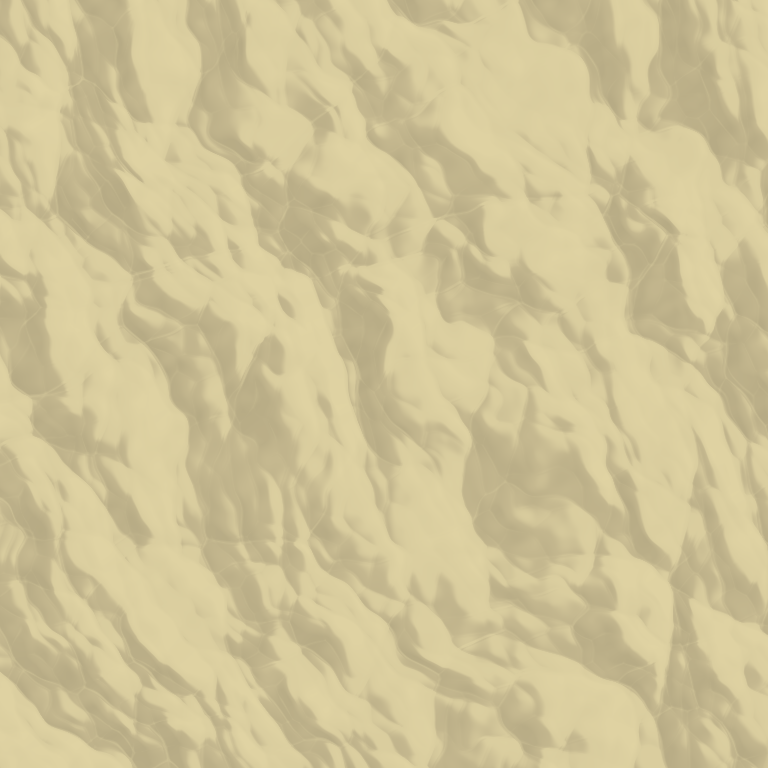
A Shadertoy shader for this texture map:

```glsl
vec2 hash2(vec2 p) {
    return fract(sin(vec2(dot(p, vec2(127.1, 311.7)), dot(p, vec2(269.5, 183.3)))) * 43758.5);
}

// Smooth value noise, two independent channels
vec2 noise2(vec2 p) {
    vec2 i = floor(p), f = fract(p);
    f = f * f * (3.0 - 2.0 * f);
    return mix(mix(hash2(i), hash2(i + vec2(1, 0)), f.x),
               mix(hash2(i + vec2(0, 1)), hash2(i + vec2(1, 1)), f.x), f.y);
}

// Distance to the nearest scattered point: pits that meet in sharp ridges
float pits(vec2 p) {
    vec2 cell = floor(p), f = fract(p);
    float nearest = 8.0;
    for (int y = -1; y <= 1; y++) {
        for (int x = -1; x <= 1; x++) {
            vec2 o = vec2(x, y);
            vec2 d = o + hash2(cell + o) - f;
            nearest = min(nearest, dot(d, d));
        }
    }
    return sqrt(nearest + 0.003);
}

// Folded relief, stretched a little along the falling diagonal
float relief(vec2 p) {
    vec2 warped = p + 0.11 * (noise2(p * 3.7) - 0.5)
                    + 0.035 * (noise2(p * 12.0 + 5.0) - 0.5)
                    + 0.014 * (noise2(p * 33.0 + 9.0) - 0.5);
    vec2 q = vec2(dot(warped, vec2(0.87, 0.5)), 0.72 * dot(warped, vec2(0.5, -0.87)));
    float h = 0.85 * pits(q * 6.0 + 3.7) / 6.0;
    h += 0.62 * pits(q * 12.5 + 17.3) / 12.5;
    h += 0.34 * pits(q * 27.0 + 41.9) / 27.0;
    h += 0.005 * noise2(p * 42.0).x;
    return h;
}

void mainImage(out vec4 fragColor, in vec2 fragCoord) {
    vec2 p = fragCoord / iResolution.y;

    // Slope and ridge sharpness from neighbouring heights
    float e = 0.0036;
    float h = relief(p);
    float l = relief(p - vec2(e, 0)), r = relief(p + vec2(e, 0));
    float d = relief(p - vec2(0, e)), u = relief(p + vec2(0, e));
    float slope = dot(vec2(r - l, u - d) / (2.0 * e), vec2(0.85, 0.53));
    float ridge = clamp((4.0 * h - l - r - d - u) / e - 0.15, 0.0, 2.0);

    // Faint streaks across the folds
    vec2 s = p + 0.03 * noise2(p * 9.0);
    float streak = noise2(vec2(dot(s, vec2(0.6, -0.8)) * 62.0, dot(s, vec2(0.8, 0.6)) * 20.0)).x - 0.5;

    // Two soft tones, with pale lines on the ridges
    float lit = smoothstep(-0.42, 0.18, slope + 0.12 * streak);
    lit = min(lit + 0.26 * ridge, 1.0);
    vec3 shade = vec3(0.765, 0.715, 0.555) * (1.0 + 0.05 * clamp(slope + 0.4, -1.0, 0.5) + 0.035 * streak);
    vec3 sand = vec3(0.860, 0.810, 0.625) * (1.0 + 0.02 * clamp(slope - 0.6, -1.0, 0.8) + 0.01 * streak);
    fragColor = vec4(mix(shade, sand, lit), 1.0);
}
```
